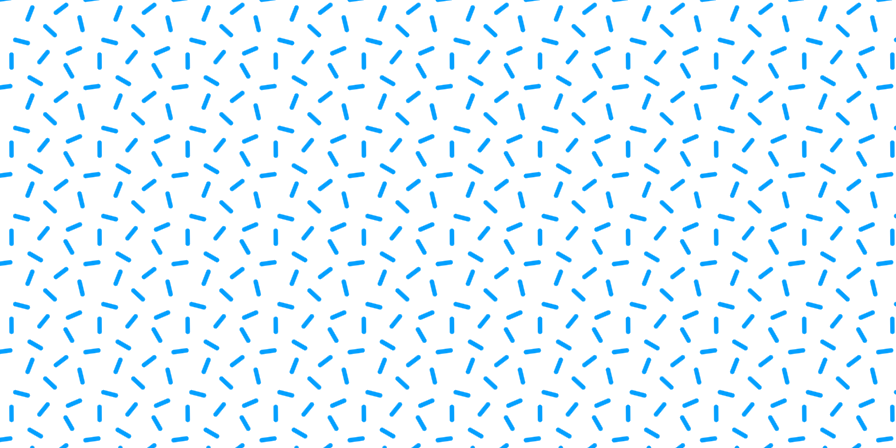
Reproduce this pattern procedurally as a Shadertoy shader.

```glsl
vec2 hash2(float n) {
    return fract(sin(n * vec2(12.9898, 78.233) + 1.7) * 4375.85);
}

// Distance to a round-capped dash centred at the origin
float dashDistance(vec2 p, float angle, float halfLength, float radius) {
    vec2 axis = vec2(cos(angle), sin(angle));
    float along = clamp(dot(p, axis), -halfLength, halfLength);
    return length(p - axis * along) - radius;
}

void mainImage(out vec4 fragColor, in vec2 fragCoord) {
    const float tilesPerHeight = 5.086;
    const float dashCount = 11.0;
    vec2 p = fragCoord / iResolution.y * tilesPerHeight;
    float pixel = tilesPerHeight / iResolution.y;

    // Dashes sit on a jittered lattice that wraps around the tile
    float nearest = 1.0;
    for (float i = 0.0; i < dashCount; i++) {
        vec2 jitter = (hash2(i) - 0.5) * 0.09;
        vec2 centre = vec2(i + 0.4, i * 3.0 + 1.0) / dashCount + jitter;
        vec2 q = p - centre;
        q -= floor(q + 0.5);

        // Stepping by five turns neighbouring dashes well apart
        float turn = i * 5.0 / dashCount + 0.05 * hash2(i + 20.0).x;
        nearest = min(nearest, dashDistance(q, 3.14159 * turn, 0.073, 0.0252));
    }

    // Blue dashes on white with a soft edge
    float ink = clamp(0.5 - nearest / (1.3 * pixel), 0.0, 1.0);
    vec3 blue = vec3(0.01, 0.625, 1.0);
    fragColor = vec4(mix(vec3(1.0), blue, ink), 1.0);
}
```
